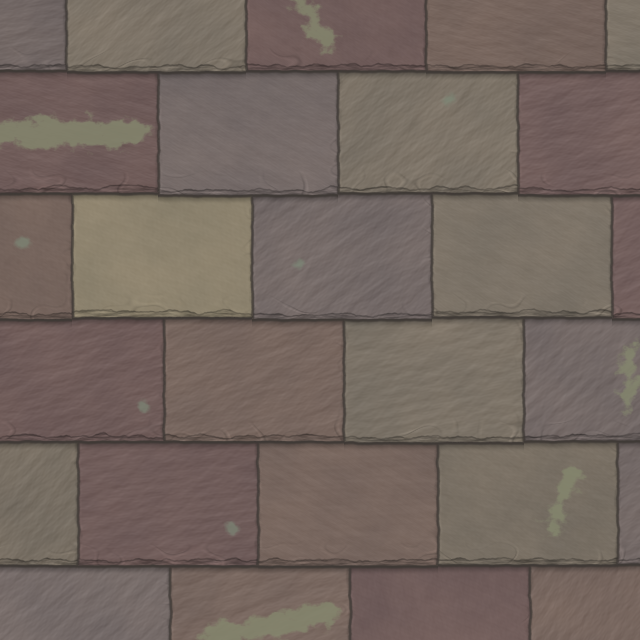
A WebGL 2 fragment shader for this texture:

```glsl
#version 300 es
precision highp float;
uniform vec2 u_resolution;
out vec4 fragColor;

const vec2 TILE = vec2(0.281, 0.193);
const float FIRST_EDGE = 0.111;
const vec3 STAIN = vec3(0.52, 0.53, 0.43);
const vec3 LICHEN = vec3(0.49, 0.54, 0.47);
const vec3 GAP = vec3(0.24, 0.22, 0.205);
const vec3 SLATES[5] = vec3[5](
  vec3(0.475, 0.44, 0.395),  // olive
  vec3(0.46, 0.395, 0.365),  // brown
  vec3(0.45, 0.41, 0.40),    // violet grey
  vec3(0.44, 0.365, 0.355),  // plum
  vec3(0.55, 0.51, 0.43));   // tan

float hash(vec2 p) {
  return fract(sin(dot(p, vec2(127.1, 311.7))) * 43758.5);
}

vec2 hash2(vec2 p) {
  return vec2(hash(p), hash(p + 37.3));
}

mat2 rotation(float a) {
  return mat2(cos(a), -sin(a), sin(a), cos(a));
}

float corner(vec2 cell, vec2 offset) {
  float a = 6.2832 * hash(cell);
  return dot(vec2(cos(a), sin(a)), offset);
}

float gradientNoise(vec2 p) {
  vec2 i = floor(p), f = fract(p);
  vec2 w = f * f * f * (f * (f * 6.0 - 15.0) + 10.0);
  vec2 e = vec2(1.0, 0.0);
  float low = mix(corner(i, f), corner(i + e, f - e), w.x);
  float high = mix(corner(i + e.yx, f - e.yx), corner(i + 1.0, f - 1.0), w.x);
  return mix(low, high, w.y);
}

float fbm(vec2 p) {
  float sum = 0.0, amp = 0.6;
  for (int i = 0; i < 4; i++) {
    sum += amp * gradientNoise(p);
    p = p * 2.03 + 17.7;
    amp *= 0.5;
  }
  return sum;
}

// Column coordinate: alternate rows shift by half a tile, with slight drift
float columnAt(float x, float row) {
  return (x - 0.104 - 0.0046 * row - 0.139 * mod(row, 2.0)) / TILE.x;
}

vec3 slateColor(vec2 id) {
  float pick = fract(id.x * 0.618 + id.y * 0.42 + 0.15);
  return SLATES[int(pick * 4.1)] + 0.02 * (hash(id + 5.0) - 0.5);
}

// Fine cleavage grain, lit from above
float relief(vec2 s, float angle) {
  mat2 turn = rotation(angle);
  vec2 stretch = vec2(20.0, 58.0);
  return fbm(turn * s * stretch) - fbm(turn * (s - vec2(0.0015, 0.0022)) * stretch);
}

// Elongated pale mineral streak on some tiles
float streak(vec2 q, vec2 id, float warp) {
  float level = fract(id.y * 0.1 - id.x * 0.4 + 0.001);
  float angle = 1.5 * sin((id.y - 1.0) * 0.75);
  float upright = abs(sin(angle));
  q -= (hash2(id) - 0.5) * vec2(0.16, 0.04) * upright;
  q = rotation(-angle) * q;
  float halfLength = mix(0.1, 0.042, upright);
  q.x -= clamp(q.x, -halfLength, halfLength);
  float d = length(q) - mix(0.02, 0.009, upright) + 0.035 * warp;
  float chosen = step(0.45, level) * step(level, 0.65);
  return chosen * smoothstep(0.007, -0.006, d);
}

float spot(vec2 q, vec2 id, float warp) {
  vec2 center = (hash2(id + 11.0) - 0.5) * TILE * 0.8;
  float d = length(q - center) + 0.014 * warp;
  return step(0.55, hash(id + 23.0)) * smoothstep(0.013, 0.004, d);
}

void main() {
  vec2 s = gl_FragCoord.xy / u_resolution.y;
  s.y = 1.0 - s.y;

  // Rows with uneven, broken lower edges
  float course = (s.y - FIRST_EDGE) / TILE.y + 1.0;
  float edgeRow = floor(course + 0.5) - 1.0;
  vec2 edgeId = vec2(floor(columnAt(s.x, edgeRow)), edgeRow);
  float jag = 0.014 * fbm(vec2(s.x * 32.0, edgeRow * 9.7));
  float v = course + jag + 0.025 * (hash(edgeId + 3.0) - 0.5);
  float row = floor(v);
  float wobble = 0.0035 * fbm(vec2(s.y * 38.0, row * 5.3));
  float u = columnAt(s.x + wobble, row);
  vec2 id = vec2(floor(u), row);
  vec2 q = vec2(fract(u) - 0.5, course - row - 0.5) * TILE;
  vec2 start = fract(vec2(u, v)) * TILE;
  vec2 end = TILE - start;
  vec2 seed = id * 7.31;

  // Face tone, grain and mineral marks
  float cloud = fbm(s * 9.0 + seed);
  float warp = fbm(s * vec2(36.0, 45.0) + seed);
  vec3 color = slateColor(id) + vec3(0.05, 0.04, 0.03) * cloud;
  color += 0.11 * relief(s + seed, (hash(id + 9.0) - 0.5) * 2.0);
  color = mix(color, STAIN, 0.8 * streak(q, id, warp));
  color = mix(color, LICHEN, 0.65 * spot(q, id, warp));

  // Curved flake scars near the lower and right edges
  float flake = gradientNoise(s * vec2(17.0, 28.0) + seed);
  float nearRim = smoothstep(0.045, 0.008, end.y) + 0.5 * smoothstep(0.02, 0.004, end.x);
  float scar = smoothstep(0.05, 0.0, abs(flake)) - 0.7 * smoothstep(0.06, 0.0, abs(flake - 0.09));
  color *= 1.0 - 0.13 * scar * min(nearRim, 1.0) * smoothstep(-0.1, 0.3, cloud + 0.1);

  // Layered broken rim along the bottom
  float rim = 0.0085 + 0.012 * fbm(vec2(s.x * 24.0, 0.0) + seed);
  float layers = fbm(vec2(s.x * 28.0, s.y * 210.0) + seed);
  float onRim = smoothstep(0.002, -0.001, end.y - rim);
  color *= 1.0 - onRim * (0.13 - 0.5 * layers);
  color *= 1.0 - 0.2 * smoothstep(0.0025, 0.0, abs(end.y - rim));

  // Worn sides, shadow from the row above, dark joints
  float sideChip = smoothstep(0.006, 0.001, min(start.x, end.x) + 0.006 * warp);
  color *= 1.0 - 0.12 * sideChip + 0.06 * smoothstep(0.007, 0.003, start.x);
  color *= 1.0 - 0.3 * smoothstep(0.014, 0.0, start.y);
  float joint = smoothstep(0.0035, 0.0006, min(start.x, end.x));
  float ledge = max(smoothstep(0.005, 0.001, start.y), smoothstep(0.0025, 0.0, end.y));
  color = mix(color, GAP, max(0.75 * joint, 0.9 * ledge));
  fragColor = vec4(color, 1.0);
}
```
